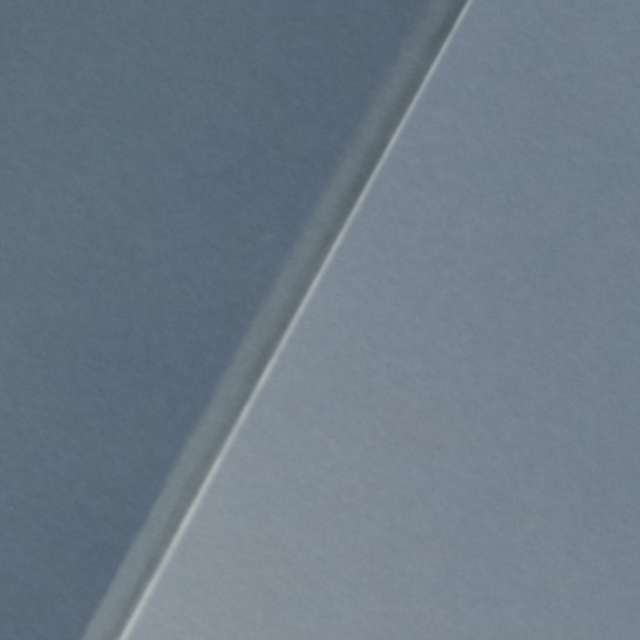
Write a Shadertoy shader that draws this texture.

```glsl
// A diagonal seam between two slate panels: a bevelled strip with a shaded groove
// and a bright lip. Colours blend by signed distance to a slightly bowed line,
// over soft gradients, with value noise for mottling and grain.

float hash(vec2 p) {
    vec3 q = fract(vec3(p.xyx) * 0.1031);
    q += dot(q, q.yzx + 33.33);
    return fract((q.x + q.y) * q.z);
}

// Value noise centred on zero
float noise(vec2 p) {
    vec2 i = floor(p), f = fract(p);
    f = f * f * (3.0 - 2.0 * f);
    float low = mix(hash(i), hash(i + vec2(1, 0)), f.x);
    float high = mix(hash(i + vec2(0, 1)), hash(i + vec2(1, 1)), f.x);
    return mix(low, high, f.y) - 0.5;
}

// Sum of octaves, each finer and weaker
float fbm(vec2 p) {
    float sum = 0.0, gain = 0.5;
    for (int i = 0; i < 4; i++) {
        sum += gain * noise(p);
        p = mat2(1.6, 1.2, -1.2, 1.6) * p + 17.3;
        gain *= 0.5;
    }
    return sum;
}

void mainImage(out vec4 fragColor, in vec2 fragCoord) {
    vec2 uv = fragCoord / iResolution.xy;
    float pixel = 1.0 / iResolution.y;

    // Signed distance to the lip, positive on the right
    float seamX = 0.192 + 0.544 * uv.y - 0.008 * uv.y * (1.0 - uv.y);
    float d = (uv.x - seamX) * 0.878;
    float along = dot(uv, vec2(0.479, 0.878));
    float wobble = 0.004 * noise(vec2(along * 45.0, d * 60.0));

    // Left panel: deeper blue towards the seam and the top
    vec3 left = mix(vec3(0.374, 0.437, 0.487), vec3(0.352, 0.408, 0.466),
                    smoothstep(-0.45, -0.03, d));
    left -= 0.014 * smoothstep(0.6, 1.0, uv.y);

    // Right panel: palest at the lower left, fading up and outward
    float fade = smoothstep(-0.1, 0.85, 0.68 * (uv.x - 0.2) + 0.42 * uv.y);
    vec3 right = mix(vec3(0.535, 0.575, 0.606), vec3(0.442, 0.492, 0.545), fade);
    right += 0.012 * exp(-max(d, 0.0) * 14.0);

    // Bevel strip and its inner groove
    vec3 bevel = mix(vec3(0.475, 0.523, 0.547), vec3(0.385, 0.437, 0.475), uv.y);
    vec3 groove = mix(vec3(0.415, 0.457, 0.475), vec3(0.315, 0.36, 0.39), uv.y);
    float edgeBlur = mix(0.007, 0.014, uv.y);
    vec3 color = mix(left, bevel, smoothstep(-edgeBlur, edgeBlur, d + wobble + 0.057));
    float grooveMask = smoothstep(-0.037, -0.014, d + wobble);
    color = mix(color, groove, grooveMask * (0.75 + 0.5 * noise(vec2(along * 28.0, d * 110.0))));
    color = mix(color, right, smoothstep(-0.005 - pixel, 0.002 + pixel, d));

    // Bright lip, wider and whiter at the bottom
    float lipWidth = mix(0.0062, 0.0038, uv.y) + 0.4 * pixel;
    float lip = exp(-pow((d + 0.0005) / lipWidth, 2.0));
    lip *= 0.9 + 0.3 * noise(vec2(along * 40.0, 3.0));
    color = mix(color, mix(vec3(0.69, 0.715, 0.715), vec3(0.58, 0.62, 0.645), uv.y), lip);

    // Faint pale fleck on the left panel
    color += 0.035 * exp(-pow(length(uv - vec2(0.42, 0.63)) / 0.008, 2.0));

    // Cloudy mottling, slanted scuffs and fine grain
    vec2 slant = mat2(0.8, 0.6, -0.6, 0.8) * uv;
    color += 0.018 * fbm(uv * 7.0) * vec3(1.0, 0.9, 0.75);
    color += 0.034 * fbm(slant * vec2(70.0, 120.0));
    color += 0.018 * noise(uv * 250.0);
    color += 0.006 * vec3(1.0, -0.1, -0.7) * noise(uv * 22.0 + 41.0);

    fragColor = vec4(clamp(color, 0.0, 1.0), 1.0);
}
```
